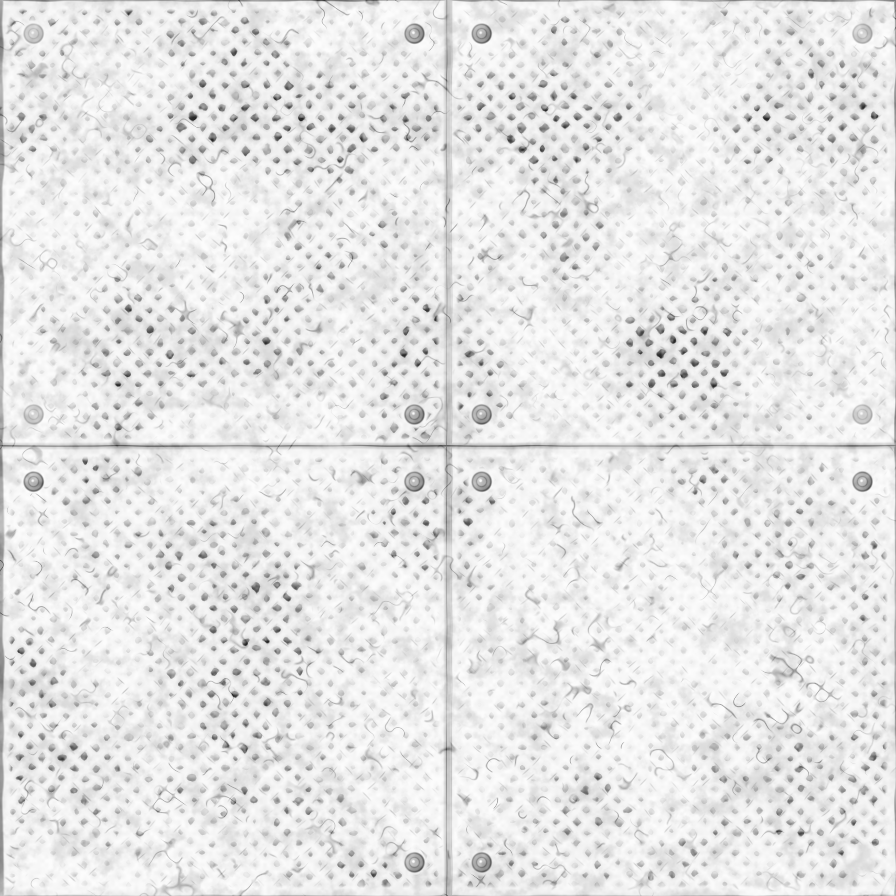
Reproduce this texture map procedurally as a three.js fragment shader.

```glsl
varying vec2 vUv;

float hash(vec2 p) {
  vec3 q = fract(vec3(p.xyx) * 0.1031);
  q += dot(q, q.yzx + 33.33);
  return fract((q.x + q.y) * q.z);
}

float noise(vec2 p) {
  vec2 i = floor(p), f = fract(p);
  f = f * f * (3.0 - 2.0 * f);
  return mix(mix(hash(i), hash(i + vec2(1, 0)), f.x),
             mix(hash(i + vec2(0, 1)), hash(i + vec2(1, 1)), f.x), f.y);
}

float fbm(vec2 p) {
  float sum = 0.0, amp = 0.533;
  for (int i = 0; i < 4; i++) {
    sum += amp * noise(p);
    p = mat2(0.8, 0.6, -0.6, 0.8) * p * 2.03 + 17.7;
    amp *= 0.5;
  }
  return sum;
}

// 1 inside the given distance, fading to 0 over the softness
float cover(float d, float edge, float soft) {
  return 1.0 - smoothstep(edge - soft, edge + soft, d);
}

// Dirt patches, with a heavier band high on the upper panels
float grime(vec2 p) {
  float band = exp(-pow((p.y - 0.87 + 0.015 * sin(p.x * 9.0)) / 0.045, 2.0));
  band *= 1.0 - 0.8 * cover(abs(p.x - 0.44), 0.06, 0.04);
  return smoothstep(0.42, 0.8, fbm(p * 8.0 + 41.0) + 0.25 * band);
}

// Diagonal lattice of worn pits, 42 across, with smeared bar edges
float pits(vec2 p) {
  vec2 r = vec2(p.x + p.y, p.x - p.y) * 42.0;
  r += 0.24 * (vec2(noise(p * 52.0), noise(p * 52.0 + 80.0)) - 0.5);
  vec2 cell = floor(r), f = fract(r) - 0.5;
  vec2 center = vec2(cell.x + cell.y + 1.0, cell.x - cell.y) / 84.0;
  float rnd = hash(cell + 200.0), dirt = grime(center);
  vec2 o = f - 0.14 * (vec2(hash(cell + 311.0), hash(cell + 422.0)) - 0.5);

  float d = mix(length(o), max(abs(o.x), abs(o.y)), 0.45);
  d += 0.16 * (noise(p * 230.0) - 0.5);
  float size = mix(0.13, 0.2, rnd) + 0.06 * dirt;
  float strength = mix(0.15, 0.62, dirt) * mix(0.35, 1.15, hash(cell + 533.0));
  float shade = mix(0.65, 1.1, smoothstep(-0.22, 0.22, o.y - o.x));
  shade *= mix(0.6, 1.2, noise(p * 300.0));
  float pit = cover(d, size, 0.07) * strength * shade;
  float halo = cover(d, 0.3, 0.16) * (0.02 + 0.06 * dirt);

  vec2 s = rnd < 0.5 ? f : f.yx;
  float side = hash(cell + 644.0) < 0.5 ? -0.27 : 0.27;
  float streak = cover(abs(s.y - side), 0.03, 0.06) * cover(abs(s.x), 0.3, 0.16);
  streak *= step(0.45, hash(cell + 755.0)) * noise(p * 110.0) * 0.22;
  return max(pit, halo) + streak;
}

// Curled hairline scratches, broken into short pieces
float scratches(vec2 p) {
  vec2 q = mat2(0.8, 0.6, -0.6, 0.8) * p;
  float line = cover(abs(noise(q * 85.0 + 7.0) - 0.5), 0.04, 0.06);
  float piece = smoothstep(0.6, 0.8, noise(q * 60.0 + 90.0));
  return line * piece * (0.06 + 0.3 * noise(p * 9.0 + 30.0));
}

// Recessed seams between panels and a ragged outer border
float seams(vec2 p) {
  float wob = 0.001 * (noise(p * 30.0) - 0.5);
  float wear = mix(0.55, 1.15, noise(p * 24.0));
  float v = p.x - 0.5 + wob, h = p.y - 0.5025 + wob;
  float ink = cover(abs(v), 0.004, 0.002) * 0.15;
  ink = max(ink, cover(abs(v + 0.0015), 0.0008, 0.001) * 0.36);
  ink = max(ink, cover(abs(v - 0.004), 0.0005, 0.001) * 0.2);
  ink = max(ink, cover(abs(h), 0.003, 0.002) * 0.15);
  ink = max(ink, cover(abs(h), 0.001, 0.001) * 0.46);
  float rag = 0.003 * noise(p * 38.0 + 5.0);
  ink = max(ink, cover(p.x, 0.002 + rag, 0.0015) * 0.34);
  ink = max(ink, cover(min(1.0 - p.x, 1.0 - p.y), rag * 0.7, 0.001) * 0.36);
  ink = max(ink, cover(p.y, rag * 0.5, 0.001) * 0.2);
  return ink * wear;
}

void main() {
  vec2 p = vUv;
  vec2 fromMid = (fract(p * 2.0) - 0.5) * 0.5;
  float edge = 0.25 - max(abs(fromMid.x), abs(fromMid.y));
  vec2 rivet = fromMid - sign(fromMid) * 0.2125;
  float d = length(rivet);

  // Pale plate with smudges and fine grain
  float smudge = smoothstep(0.45, 0.8, fbm(p * 60.0 + 12.0));
  float tone = 0.995 - 0.09 * smudge - 0.025 * grime(p);
  tone -= 0.04 * noise(p * 230.0);

  float plain = smoothstep(0.008, 0.016, edge) * smoothstep(0.013, 0.02, d);
  tone -= pits(p) * plain + scratches(p) * smoothstep(0.012, 0.016, d);
  tone -= 0.07 * cover(edge, 0.004, 0.006) * noise(p * 60.0);
  tone -= seams(p);

  // Corner rivets: dark rim, grey washer, small lit dome
  float bolt = 0.58 + 0.14 * noise(p * 200.0) + 8.0 * (rivet.y - rivet.x);
  bolt -= 0.2 * cover(abs(d - 0.0102), 0.0008, 0.001);
  bolt -= 0.16 * cover(abs(d - 0.0056), 0.0006, 0.0012);
  bolt += 0.08 * cover(d, 0.005, 0.001);
  bolt += 0.26 * cover(length(rivet - vec2(-0.001, 0.001)), 0.0014, 0.0012);

  // Outer columns fade upward and vanish in the bottom corners
  float outer = step(0.25, abs(p.x - 0.5));
  float faded = p.y < 0.25 ? 0.0 : (p.y < 0.5 ? 0.95 : 0.5);
  float kept = mix(0.95, faded, outer);
  tone = mix(tone, bolt, cover(d, 0.0115, 0.001) * kept);

  gl_FragColor = vec4(vec3(clamp(tone, 0.16, 0.99)), 1.0);
}
```
